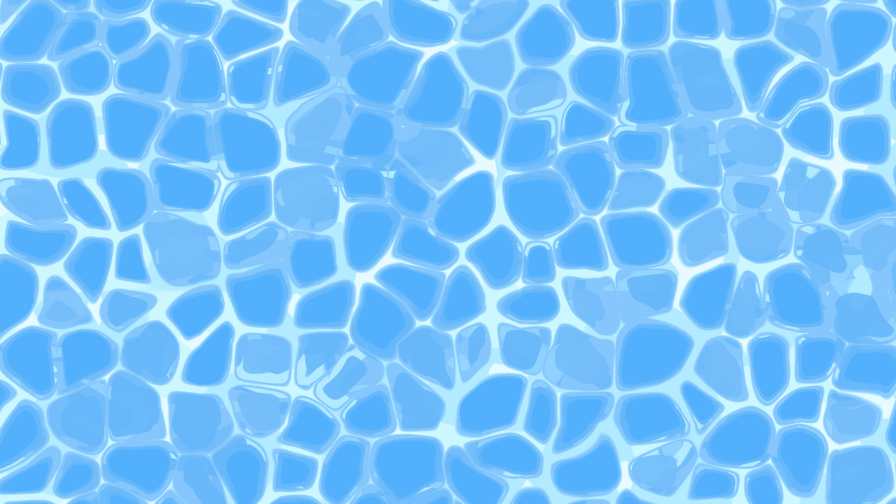
A Shadertoy shader for this texture:

```glsl
// Stylised pool water: rounded blue cells, pale patches and a broken net of bright caustic lines.

const float CELLS_PER_HEIGHT = 9.0;
const float CELL_JITTER = 0.78;
const float CORNER_ROUNDING = 0.065;
const float WARP_AMOUNT = 0.34;
const float STRONG_CELL_LEVEL = 0.53;   // lower gives more deep blue cells
const float LINE_WIDTH = 0.18;
const float LINE_BREAKS = 0.37;         // higher breaks the net more often
const float MAX_LINE = 0.068;

const vec3 DEEP  = vec3(0.32, 0.69, 0.99);
const vec3 RING  = vec3(0.40, 0.72, 0.98);
const vec3 MID   = vec3(0.45, 0.74, 0.98);
const vec3 LIGHT = vec3(0.52, 0.78, 0.99);
const vec3 PALE  = vec3(0.60, 0.85, 1.00);
const vec3 AQUA  = vec3(0.70, 0.92, 1.00);
const vec3 FOAM  = vec3(0.80, 0.97, 1.00);
const vec3 GLINT = vec3(0.90, 0.98, 1.00);

vec2 hash2(vec2 p) {
    vec3 q = fract(vec3(p.xyx) * vec3(0.1031, 0.1030, 0.0973));
    q += dot(q, q.yzx + 33.33);
    return fract((q.xx + q.yz) * q.zy);
}

// Value noise with linear blending, which leaves kinked, faceted contours.
float facetNoise(vec2 p) {
    vec2 i = floor(p), f = p - i;
    float bottom = mix(hash2(i).x, hash2(i + vec2(1, 0)).x, f.x);
    float top = mix(hash2(i + vec2(0, 1)).x, hash2(i + vec2(1, 1)).x, f.x);
    return mix(bottom, top, f.y);
}

vec2 cellPoint(vec2 cell) {
    return cell + 0.5 + CELL_JITTER * (hash2(cell + 71.0) - 0.5);
}

// Returns the rounded distance to the cell border; outputs the cell id.
float cellBorder(vec2 p, out vec2 id) {
    vec2 home = floor(p), toNearest = vec2(0.0);
    float nearest = 1e3;
    id = home;
    for (int y = -1; y <= 1; y++)
    for (int x = -1; x <= 1; x++) {
        vec2 cell = home + vec2(x, y);
        vec2 d = cellPoint(cell) - p;
        if (dot(d, d) < nearest) {
            nearest = dot(d, d);
            toNearest = d;
            id = cell;
        }
    }
    float sum = 0.0;
    for (int y = -2; y <= 2; y++)
    for (int x = -2; x <= 2; x++) {
        if (x == 0 && y == 0) continue;
        vec2 d = cellPoint(id + vec2(x, y)) - p;
        float border = dot(0.5 * (toNearest + d), normalize(d - toNearest));
        sum += exp(-border / CORNER_ROUNDING);
    }
    return -CORNER_ROUNDING * log(sum);
}

void mainImage(out vec4 fragColor, in vec2 fragCoord) {
    vec2 p = fragCoord / iResolution.y * CELLS_PER_HEIGHT + 20.0;
    float blur = 0.75 * CELLS_PER_HEIGHT / iResolution.y;

    // Bend the cell net
    vec2 bend = vec2(facetNoise(p * 1.4 + 5.0), facetNoise(p * 1.4 + 47.0)) - 0.5;
    vec2 id;
    float border = cellBorder(p + WARP_AMOUNT * bend, id);
    vec2 random = hash2(id + 13.0);
    float ragged = 0.10 * (facetNoise(p * 2.9 + 31.0) - 0.5);

    // Background patches, slightly stretched sideways
    vec2 s = (p + 0.5 * bend.yx) * vec2(1.25, 1.9);
    float broad = facetNoise(s + 9.0);
    float fine = facetNoise(s * 1.5 + 63.0);
    vec3 color = mix(MID, LIGHT, smoothstep(-blur, blur, broad - 0.46));
    color = mix(color, RING, 0.8 * smoothstep(-blur, blur, 0.27 - fine));
    color = mix(color, PALE, 0.75 * smoothstep(-blur, blur, fine - 0.75));

    // Loose slivers of light
    float sliver = 0.07 - abs(facetNoise(s * 0.9 + 88.0) - 0.5);
    sliver = min(sliver, facetNoise(p * 1.3 + 17.0) - 0.62);
    color = mix(color, AQUA, smoothstep(-blur, blur, sliver));

    // Cell bodies: deep and ringed where strong, flat and ragged where weak
    float strength = 0.6 * random.x + 0.6 * facetNoise(id * 0.37 + 3.0);
    if (strength > STRONG_CELL_LEVEL) {
        float body = border + 0.5 * ragged;
        color = mix(color, RING, smoothstep(-blur, blur, body - 0.095));
        color = mix(color, DEEP, smoothstep(-blur, blur, body - 0.125 - 0.05 * random.y));
    } else {
        float body = border + 2.2 * ragged - 0.13 - 0.06 * random.y;
        vec3 tint = random.y < 0.45 ? RING : MID;
        color = mix(color, tint, 0.9 * smoothstep(-blur, blur, body));
    }

    // Bright net with tapering, broken lines
    float flow = facetNoise(p * 1.15 + 53.0);
    float width = min(LINE_WIDTH * (flow - LINE_BREAKS), MAX_LINE);
    float line = width - border + 0.25 * ragged;
    float spark = facetNoise(p * 0.95 + 29.0);
    vec3 lineColor = mix(AQUA, FOAM, smoothstep(-blur, blur, spark - 0.52));
    color = mix(color, LIGHT, smoothstep(-blur, blur, line + 0.045));
    color = mix(color, PALE, smoothstep(-blur, blur, line + 0.014));
    color = mix(color, lineColor, smoothstep(-blur, blur, line));

    // Small white glints where the net is thick
    float glint = min(line - 0.015, facetNoise(p * 1.7 + 97.0) - 0.73);
    color = mix(color, GLINT, smoothstep(-blur, blur, glint));

    fragColor = vec4(color, 1.0);
}
```
